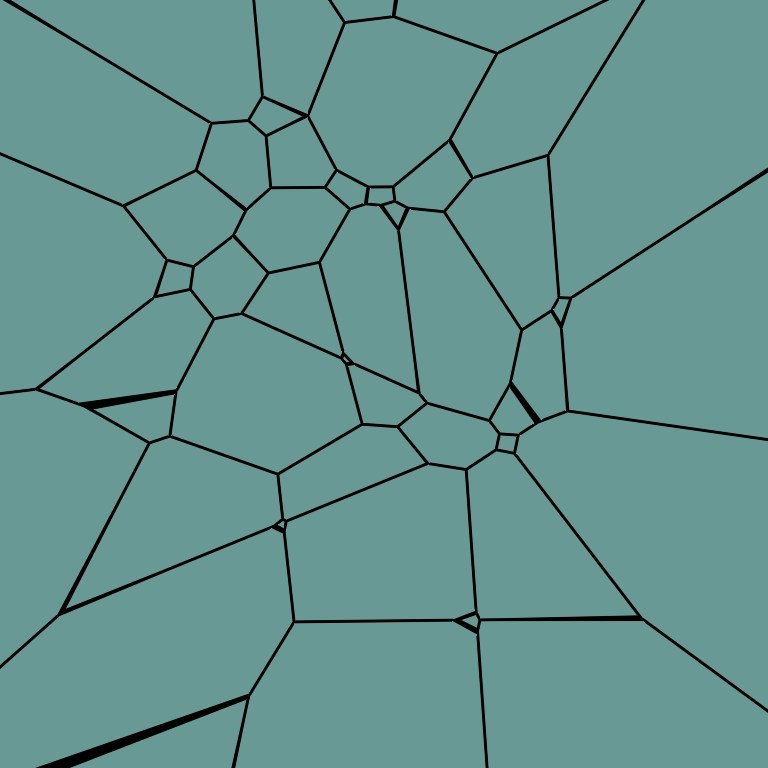
Give the GLSL for this pattern, as a three.js fragment shader.

```glsl
// Cracked web of dark lines on flat teal: the borders of a second-order
// Voronoi diagram. A line runs wherever the second and third nearest sites are
// almost equally far; lines swell into wedges where those two lie close together.

varying vec2 vUv;

vec2 hash2(float n) {
  return fract(sin(vec2(n * 127.1 + 11.7, n * 269.5 + 83.2)) * 4375.85);
}

// Sites on a jittered golden-angle spiral, denser in the middle
vec2 sitePosition(float i) {
  float radius = 0.46 * pow((i + 0.5) / 21.0, 0.56);
  float angle = i * 2.39996 + 0.8;
  vec2 jitter = (hash2(i + 1.0) - 0.5) * 0.2;
  return vec2(0.48, 0.62) + radius * vec2(cos(angle), sin(angle)) + jitter;
}

void main() {
  // Offsets to the three nearest sites, with their distances
  vec2 toFirst = vec2(9.0), toSecond = vec2(9.0), toThird = vec2(9.0);
  float first = 9.0, second = 9.0, third = 9.0;

  for (int i = 0; i < 21; i++) {
    vec2 offset = sitePosition(float(i)) - vUv;
    float dist = length(offset);
    if (dist < first) {
      third = second;  toThird = toSecond;
      second = first;  toSecond = toFirst;
      first = dist;    toFirst = offset;
    } else if (dist < second) {
      third = second;  toThird = toSecond;
      second = dist;   toSecond = offset;
    } else if (dist < third) {
      third = dist;    toThird = offset;
    }
  }

  // Slope of the distance gap turns it into true distance from the border
  vec2 gapGradient = toSecond / max(second, 1e-4) - toThird / max(third, 1e-4);
  float slope = max(length(gapGradient), 1e-3);
  float borderDistance = (third - second) / slope;

  // Never thinner than a fine line, wider where the slope is shallow
  float halfWidth = max(0.0021 / slope, 0.0019);
  float fill = smoothstep(-0.0008, 0.0008, borderDistance - halfWidth);

  vec3 teal = vec3(0.41, 0.60, 0.58);
  gl_FragColor = vec4(teal * fill, 1.0);
}
```
